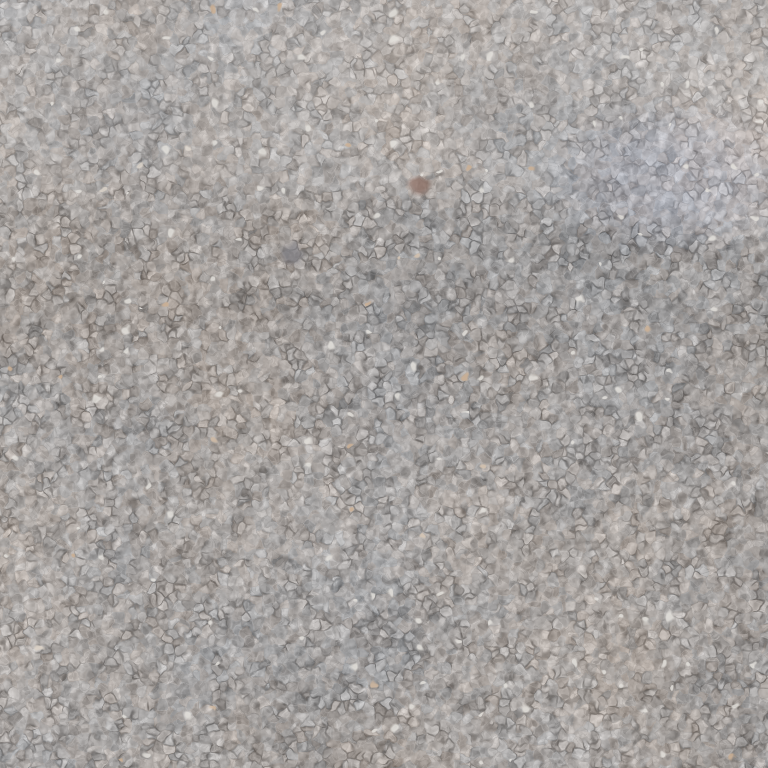
This texture is drawn by a WebGL 2 fragment shader. Its source:

```glsl
#version 300 es
precision highp float;
// Worn grey asphalt: irregular stone grains from two cell layers, dark
// crevices between them, side-lit fine relief, sparse pale chips, and
// broad bands of lighter and darker wear with a few faint stains.

uniform vec2 u_resolution;
out vec4 fragColor;

const vec3 ASPHALT = vec3(0.665, 0.651, 0.643);
const vec2 LIGHT_STEP = vec2(0.0030, -0.0016);

vec3 hash3(vec2 p) {
  vec3 q = fract(vec3(p.xyx) * vec3(0.1031, 0.1030, 0.0973));
  q += dot(q, q.yxz + 33.33);
  return fract((q.xxy + q.yzz) * q.zyx);
}

float valueNoise(vec2 p) {
  vec2 i = floor(p), f = fract(p);
  vec2 w = f * f * (3.0 - 2.0 * f);
  float low = mix(hash3(i).x, hash3(i + vec2(1, 0)).x, w.x);
  float high = mix(hash3(i + vec2(0, 1)).x, hash3(i + vec2(1, 1)).x, w.x);
  return mix(low, high, w.y);
}

float fbm(vec2 p, int octaves) {
  float sum = 0.0, weight = 0.5, total = 0.0;
  for (int i = 0; i < octaves; i++) {
    sum += weight * valueNoise(p);
    total += weight;
    weight *= 0.55;
    p = mat2(1.6, 1.2, -1.2, 1.6) * p + 17.3;
  }
  return sum / total;
}

// xyz: random values of the nearest grain, w: distance to its border
vec4 grains(vec2 p) {
  vec2 cell = floor(p);
  float nearest = 9.0, second = 9.0;
  vec3 id = vec3(0.0);
  for (int y = -1; y <= 1; y++) {
    for (int x = -1; x <= 1; x++) {
      vec2 c = cell + vec2(x, y);
      vec3 h = hash3(c);
      float d = length(c + h.xy - p);
      if (d < nearest) {
        second = nearest;
        nearest = d;
        id = hash3(c + 71.7);
      } else {
        second = min(second, d);
      }
    }
  }
  return vec4(id, second - nearest);
}

// x: coverage of a small scattered chip, y: its random tint
vec2 chips(vec2 p, float scale, float share, float radius) {
  vec2 cell = floor(p * scale);
  vec3 h = hash3(cell + 205.0), k = hash3(cell + 411.0);
  vec2 d = fract(p * scale) - mix(vec2(0.25), vec2(0.75), h.xy);
  float r = radius * mix(0.55, 1.2, k.x);
  float dist = length(d * vec2(1.0, mix(0.8, 1.5, k.y)));
  return vec2(step(h.z, share) * (1.0 - smoothstep(r * 0.45, r * 1.2, dist)), k.z);
}

float blot(vec2 p, vec2 center, vec2 size) {
  return 1.0 - smoothstep(0.3, 1.0, length((p - center) / size));
}

// Broad wear: a pale strip above, a darker band below it, pale lower left
float wear(vec2 p, float upper) {
  float band = exp(-pow((p.y - 0.62) / 0.13, 2.0));
  float shade = 0.045 * upper - 0.025 * band;
  shade += 0.022 * (0.5 - p.x) * (1.0 - upper);
  return shade + 0.085 * (fbm(p * vec2(4.0, 5.5) + 3.1, 3) - 0.5);
}

void main() {
  vec2 p = gl_FragCoord.xy / min(u_resolution.x, u_resolution.y);
  vec2 warp = vec2(valueNoise(p * 130.0), valueNoise(p * 130.0 + 57.0)) - 0.5;
  vec2 q = p + 0.006 * warp;

  float edge = 0.76 - 0.05 * p.x + 0.06 * (fbm(p * 5.0, 3) - 0.5);
  float upper = smoothstep(-0.03, 0.04, p.y - edge);

  // Stone faces and the gaps between them
  vec4 coarse = grains(q * 88.0);
  vec4 fine = grains(q * 165.0 + 31.0);
  float tone = 0.15 * (coarse.x - 0.5) * smoothstep(0.0, 0.3, coarse.w)
             + 0.12 * (fine.x - 0.5) * smoothstep(0.0, 0.3, fine.w);
  float depth = smoothstep(0.4, 0.75, valueNoise(p * 75.0 + 9.0));
  float crevice = depth * (1.0 - smoothstep(0.02, 0.36, coarse.w));

  // Fine relief lit from the side
  float relief = fbm(p * 100.0 + LIGHT_STEP * 100.0, 3) - fbm(p * 100.0 - LIGHT_STEP * 100.0, 3);
  float detail = tone - 0.15 * crevice - 0.17 * relief;
  vec3 color = ASPHALT + wear(p, upper) + detail * mix(1.0, 0.85, upper);

  // Slight warm and cool casts
  color += vec3(0.022, 0.0, -0.018) * (coarse.y - 0.5);
  color += vec3(0.03, 0.0, -0.03) * (fbm(p * 6.0 + 40.0, 2) - 0.5);
  color += vec3(-0.01, 0.0, 0.025) * blot(p, vec2(0.88, 0.77), vec2(0.2, 0.12));

  // Stains, then pale and tan chips
  color = mix(color, vec3(0.52, 0.38, 0.33), 0.6 * blot(q, vec2(0.545, 0.76), vec2(0.022, 0.016)));
  color = mix(color, vec3(0.42, 0.42, 0.45), 0.6 * blot(q, vec2(0.38, 0.67), vec2(0.018, 0.022)));
  vec2 chip = chips(q, 34.0, 0.13, 0.17);
  vec3 chipColor = mix(vec3(0.89, 0.88, 0.86), vec3(0.80, 0.69, 0.58), smoothstep(0.85, 0.95, chip.y));
  color = mix(color, chipColor, 0.85 * chip.x);

  fragColor = vec4(clamp(color, 0.0, 1.0), 1.0);
}
```
